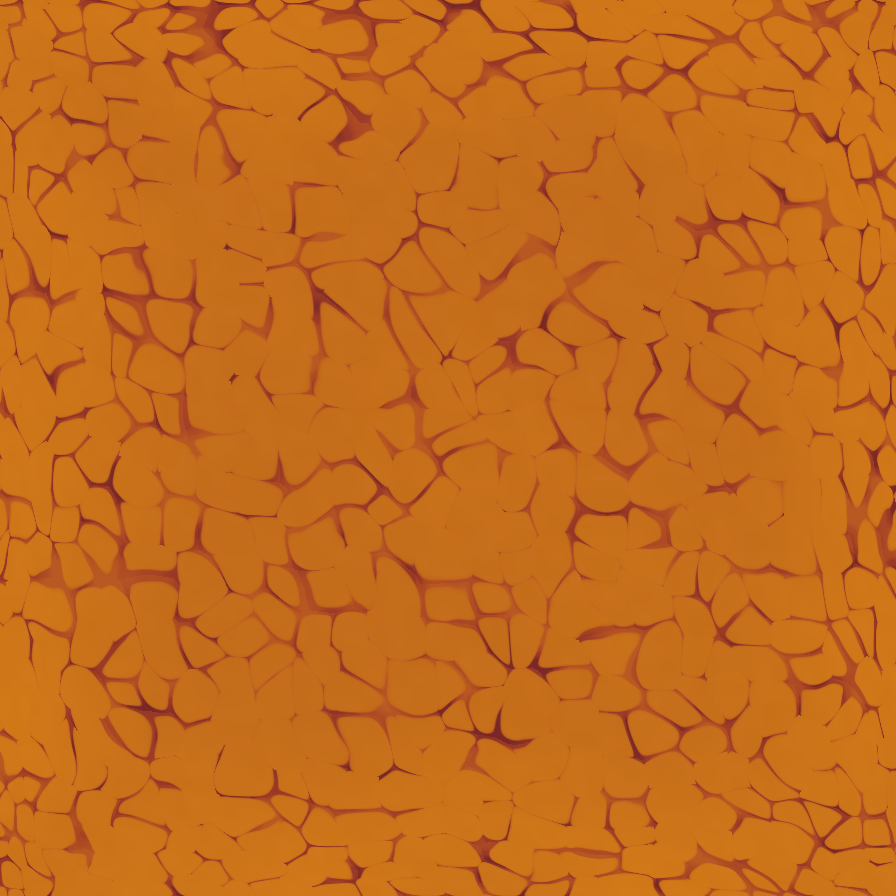
A WebGL 2 fragment shader for this texture:

```glsl
#version 300 es
precision highp float;

uniform vec2 u_resolution;
out vec4 fragColor;

// Layout, in cell units unless noted
const float CELLS = 22.0;          // cells across the canvas
const float BORDER_SQUEEZE = 0.13; // extra density towards the rim
const float DIAGONAL_STRETCH = 0.84;
const float JITTER = 0.76;
const float WARP = 0.32;
const float ROUNDING = 0.075;      // corner radius of the grains
const float MERGE_OFFSET = 0.17;   // lifts the walls between merged grains
const float GAP_MIN = -0.075;      // negative widths hide a crack
const float GAP_MAX = 0.110;
const float GAP_LIMIT = 0.045;
const float PATCH_WIDTH = 0.11;
const float SOFTNESS = 0.022;

const vec3 GRAIN = vec3(0.768, 0.426, 0.106);
const vec3 GRAIN_BRIGHT = vec3(0.818, 0.472, 0.095);
const vec3 CLAY = vec3(0.722, 0.345, 0.132);
const vec3 RUST = vec3(0.680, 0.290, 0.140);
const vec3 CRACK = vec3(0.600, 0.225, 0.150);
const vec3 CRACK_DEEP = vec3(0.450, 0.140, 0.150);
const vec2 SHADE_DIR = vec2(0.6, 0.8);

// Integer hash giving two values in 0..1
vec2 hash2(vec2 cell) {
    uvec2 v = uvec2(ivec2(cell)) * 1664525u + 1013904223u;
    v.x += v.y * 1664525u;
    v.y += v.x * 1664525u;
    v ^= v >> 16u;
    v.x += v.y * 1664525u;
    v.y += v.x * 1664525u;
    v ^= v >> 16u;
    return vec2(v >> 8u) / 16777216.0;
}

float noise(vec2 p) {
    vec2 i = floor(p), f = fract(p);
    f = f * f * (3.0 - 2.0 * f);
    float low = mix(hash2(i).x, hash2(i + vec2(1, 0)).x, f.x);
    float high = mix(hash2(i + vec2(0, 1)).x, hash2(i + vec2(1, 1)).x, f.x);
    return mix(low, high, f.y);
}

vec2 site(vec2 cell) {
    return cell + 0.5 + JITTER * (hash2(cell) - 0.5);
}

// Rounded distance to the cell walls; also returns the nearest cell
float wallDistance(vec2 p, out vec2 nearest) {
    vec2 home = floor(p);
    float best = 1e3;
    nearest = home;
    for (int y = -1; y <= 1; y++)
    for (int x = -1; x <= 1; x++) {
        vec2 cell = home + vec2(x, y);
        vec2 r = site(cell) - p;
        float d = dot(r, r);
        if (d < best) { best = d; nearest = cell; }
    }
    vec2 a = site(nearest) - p;
    float sum = 0.0;
    for (int y = -2; y <= 2; y++)
    for (int x = -2; x <= 2; x++) {
        if (x == 0 && y == 0) continue;
        vec2 other = nearest + vec2(x, y);
        vec2 b = site(other) - p;
        float wall = dot(0.5 * (a + b), normalize(b - a));
        // The sum of both cells names the wall equally from either side
        float merged = smoothstep(0.55, 0.80, hash2(nearest + other + 501.0).x);
        sum += exp(-(wall + MERGE_OFFSET * merged) / ROUNDING);
    }
    return -ROUNDING * log(sum);
}

void main() {
    vec2 uv = gl_FragCoord.xy / u_resolution;
    vec2 c = 2.0 * uv - 1.0;
    float rim = max(abs(c.x), abs(c.y));

    // Denser rim, diagonal stretch, wavy walls
    vec2 c2 = c * c;
    vec2 q = c * (1.0 + BORDER_SQUEEZE * c2 * c2 * c2);
    vec2 diagonal = vec2(0.7071, -0.7071);
    q += diagonal * dot(q, diagonal) * (DIAGONAL_STRETCH - 1.0);
    q *= 0.5 * CELLS * 1.06;
    vec2 wave = vec2(noise(q * 0.8 + 37.0), noise(q * 0.8 + 91.0)) - 0.5;
    vec2 p = q + 2.0 * WARP * wave;

    vec2 cell;
    float d = wallDistance(p, cell);

    // Gap width fades in and out, with a few small clay patches
    float gap = min(mix(GAP_MIN, GAP_MAX, noise(q * 1.05 + 13.0)), GAP_LIMIT);
    float broad = smoothstep(0.66, 0.92, noise(q * 0.8 + 153.0));
    gap += PATCH_WIDTH * broad + 0.02 * smoothstep(0.75, 1.0, rim);
    float soft = max(SOFTNESS, 0.7 * CELLS / min(u_resolution.x, u_resolution.y));
    float crack = smoothstep(gap + soft, gap - soft, d);
    float halo = smoothstep(gap + 0.07, gap, d);

    // Grain tone
    float tone = 0.05 + 0.75 * smoothstep(0.55, 1.0, rim);
    tone += 0.5 * (noise(q * 0.25 + 71.0) - 0.5);
    tone += 0.14 * (hash2(cell + 57.0).y - 0.5);
    vec3 color = mix(GRAIN, GRAIN_BRIGHT, clamp(tone, 0.0, 1.0));

    // Crack tone, darker on one side and towards the rim
    float side = dot(normalize(site(cell) - p), SHADE_DIR);
    float depth = noise(q * 1.6 + 211.0) + 0.15 * side + 0.15 * rim - 0.30 * broad;
    vec3 gapColor = mix(CLAY, RUST, smoothstep(0.10, 0.45, depth));
    gapColor = mix(gapColor, CRACK, smoothstep(0.45, 0.75, depth));
    gapColor = mix(gapColor, CRACK_DEEP, 0.8 * smoothstep(0.78, 1.05, depth));

    color = mix(color, CLAY, 0.3 * halo);
    color = mix(color, gapColor, crack);
    color += 0.010 * (noise(q * 2.5 + 301.0) - 0.5);
    fragColor = vec4(color, 1.0);
}
```
